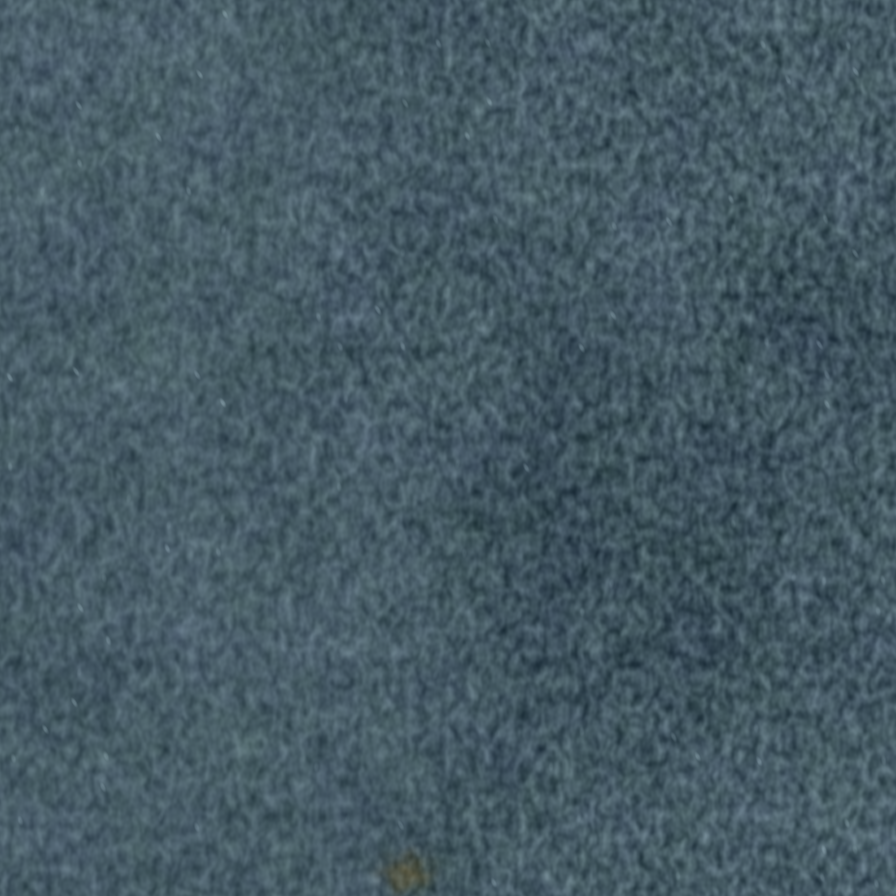
A three.js fragment shader for this texture:

```glsl
// Weathered blue-grey stone with fine upright grain, cloudy stains and a rust speck.
varying vec2 vUv;

vec2 hash2(vec2 p) {
  vec3 q = fract(p.xyx * vec3(0.1031, 0.1030, 0.0973));
  q += dot(q, q.yzx + 33.33);
  return fract((q.xx + q.yz) * q.zy);
}

float cornerSlope(vec2 cell, vec2 offset) {
  float angle = 6.2832 * hash2(cell).x;
  return dot(vec2(cos(angle), sin(angle)), offset);
}

// Gradient noise, roughly -0.7 to 0.7
float gradientNoise(vec2 p) {
  vec2 i = floor(p), f = fract(p);
  vec2 u = f * f * f * (f * (f * 6.0 - 15.0) + 10.0);
  vec2 e = vec2(1.0, 0.0);
  float low = mix(cornerSlope(i, f), cornerSlope(i + e.xy, f - e.xy), u.x);
  float high = mix(cornerSlope(i + e.yx, f - e.yx), cornerSlope(i + e.xx, f - e.xx), u.x);
  return mix(low, high, u.y);
}

float fbm(vec2 p) {
  float sum = 0.0, gain = 1.0;
  for (int k = 0; k < 4; k++) {
    sum += gain * gradientNoise(p);
    p = mat2(1.6, 1.2, -1.2, 1.6) * p + 17.3;
    gain *= 0.6;
  }
  return sum;
}

// Soft round stain
float stain(vec2 uv, vec2 center, vec2 size) {
  vec2 d = (uv - center) / size;
  return exp(-dot(d, d));
}

// Sparse pale upright flecks, one at most per cell
float flecks(vec2 uv) {
  vec2 p = uv * 30.0;
  vec2 cell = floor(p);
  vec2 rnd = hash2(cell + 71.0);
  vec2 d = fract(p) - mix(vec2(0.3), vec2(0.7), hash2(cell + 9.0));
  d.x += d.y * (rnd.y - 0.5);
  return step(0.84, rnd.x) * smoothstep(1.0, 0.2, length(d / vec2(0.11, 0.2))) * rnd.y;
}

void main() {
  vec2 uv = vUv;

  // Broad light and dark areas with ragged outlines
  vec2 warped = uv + 0.09 * vec2(fbm(uv * 5.0 + 3.0), fbm(uv * 5.0 + 41.0));
  float tone = 0.022 * (stain(warped, vec2(0.22, 0.3), vec2(0.3, 0.2))
                      + stain(warped, vec2(0.1, 0.88), vec2(0.2, 0.2)));
  tone -= 0.05 * stain(warped, vec2(0.7, 0.42), vec2(0.24, 0.22));
  tone -= 0.03 * (stain(warped, vec2(0.96, 0.62), vec2(0.14, 0.09))
                + stain(warped, vec2(0.03, 0.29), vec2(0.1, 0.1))
                + stain(warped, vec2(0.45, 1.0), vec2(0.12, 0.07))
                + stain(warped, vec2(0.48, 0.08), vec2(0.12, 0.1)));
  tone += 0.034 * fbm(uv * 6.0 + 12.0);

  // Clumps, then upright grains of two sizes
  float clumps = gradientNoise(uv * vec2(31.0, 27.0) + 5.0);
  vec2 bent = uv + 0.005 * vec2(gradientNoise(uv * 35.0), gradientNoise(uv * 35.0 + 60.0));
  float grain = 0.095 * gradientNoise(bent * vec2(73.0, 52.0) + 8.0)
              + 0.105 * gradientNoise(bent * vec2(119.0, 83.0) + 33.0)
              + 0.035 * gradientNoise(uv * vec2(205.0, 150.0) + 90.0);
  float roughness = 0.95 + 0.35 * smoothstep(0.2, 0.8, uv.x + 0.3 * gradientNoise(uv * 4.0));
  tone += 0.05 * clumps + grain * roughness;
  tone += 0.13 * flecks(uv);

  vec3 color = vec3(0.277, 0.358, 0.398) + tone * vec3(0.97, 1.02, 1.02);

  // Slight drift between greenish and bluish grey
  float tint = fbm(uv * 9.0 + 27.0) + 0.8 * gradientNoise(uv * 48.0 + 14.0);
  color += tint * vec3(0.004, -0.004, 0.016);

  // Rust speck at the lower edge
  vec2 ragged = uv + 0.012 * vec2(gradientNoise(uv * 60.0), gradientNoise(uv * 60.0 + 20.0));
  float rust = stain(ragged, vec2(0.455, 0.025), vec2(0.024, 0.02));
  color = mix(color, vec3(0.33, 0.31, 0.2) + 1.2 * grain, 0.8 * rust);

  gl_FragColor = vec4(clamp(color, 0.0, 1.0), 1.0);
}
```
